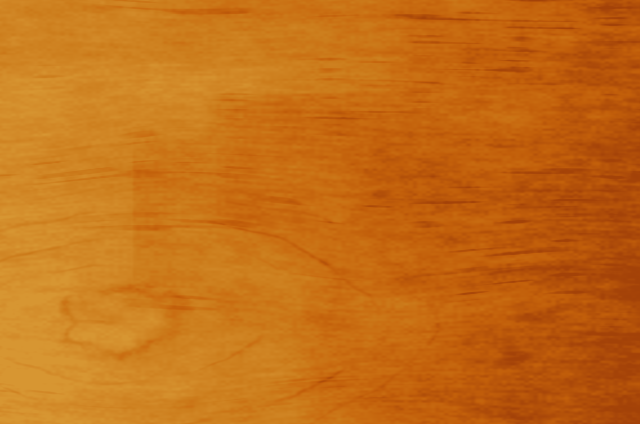
This texture is drawn by a Shadertoy shader. Its source:

```glsl
// Warm amber wood board with fine horizontal grain, soft seams and a pale knot.

const vec3 RAMP[6] = vec3[6](
    vec3(0.68, 0.295, 0.035), vec3(0.76, 0.37, 0.04), vec3(0.79, 0.43, 0.07),
    vec3(0.80, 0.49, 0.11), vec3(0.82, 0.53, 0.15), vec3(0.84, 0.58, 0.19));
const vec2 KNOT_CENTER = vec2(0.29, 0.245);
const vec2 KNOT_RADIUS = vec2(0.145, 0.080);
const float RING_SQUASH = 0.42;
const float RING_SPACING = 0.055;
const float FINE_GRAIN = 0.12;
const float SPECKLE = 0.13;
const float BROAD_GRAIN = 0.30;
const float MOTTLE = 0.22;
const float STREAK_DEPTH = 0.21;
const float RING_DEPTH = 0.19;
const float KNOT_DEPTH = 0.27;

float hash(vec2 p) {
    return fract(sin(dot(p, vec2(12.9898, 78.233))) * 43758.5453);
}

float noise(vec2 p) {
    vec2 i = floor(p), f = fract(p);
    f = f * f * (3.0 - 2.0 * f);
    return mix(mix(hash(i), hash(i + vec2(1, 0)), f.x),
               mix(hash(i + vec2(0, 1)), hash(i + vec2(1, 1)), f.x), f.y);
}

float fbm(vec2 p) {
    float sum = 0.0, amp = 0.5;
    for (int i = 0; i < 4; i++) {
        sum += amp * noise(p);
        p = p * 2.03 + 17.3;
        amp *= 0.5;
    }
    return sum / 0.9375;
}

float bell(float x) { return exp(-x * x); }

// Height along the grain, bulging around the knot
float grainHeight(vec2 p) {
    vec2 q = p - KNOT_CENTER;
    float bulge = 0.45 * exp(-q.x * q.x / 0.16 - q.y * q.y / 0.06);
    return KNOT_CENTER.y + q.y * (1.0 - bulge) + 0.05 * (noise(p * vec2(2.2, 3.0)) - 0.5);
}

// Broad light: pale at lower left, deep at lower right, with veneer seams
float boardTone(vec2 p, float u) {
    float tone = 0.90 - 0.82 * u + 0.20 * (0.5 - p.y) * (1.0 - 1.6 * u);
    float rise = p.y - 0.045 * p.x;
    tone += 0.15 * bell((rise - 0.79) / 0.055) * smoothstep(1.15, 0.55, p.x);
    float panel = smoothstep(0.46, 0.56, p.x) * smoothstep(1.25, 0.75, p.x);
    tone -= 0.13 * panel * smoothstep(0.752, 0.742, rise) * smoothstep(0.35, 0.65, p.y);
    float seam = smoothstep(0.309, 0.318, p.x) * smoothstep(0.60, 0.32, p.x);
    tone -= 0.13 * seam * smoothstep(0.31, 0.36, p.y) * smoothstep(0.72, 0.60, p.y);
    return tone;
}

// Short thin dark fibres and a few long lines
float streakTone(vec2 p, float h) {
    float fibre = smoothstep(0.66, 0.95, noise(vec2(p.x * 9.0 + 31.0, h * 120.0)));
    fibre *= smoothstep(0.35, 0.75, noise(vec2(p.x * 2.5, h * 12.0 + 50.0)));
    float pencil = bell((noise(vec2(p.x * 1.3 + 7.0, h * 13.0)) - 0.5) / 0.035);
    pencil *= smoothstep(0.50, 0.80, noise(vec2(p.x * 4.0 + 5.0, h * 24.0 + 80.0)));
    return -STREAK_DEPTH * (fibre + 0.7 * pencil);
}

// Fine fibres, pore speckle, broad bands and soft mottle
float grainTone(vec2 p, float h) {
    float fine = noise(vec2(p.x * 14.0, h * 150.0)) + noise(vec2(p.x * 30.0, h * 85.0 + 9.0)) - 1.0;
    float speckle = noise(vec2(p.x * 95.0, p.y * 170.0)) - 0.5;
    float broad = fbm(vec2(p.x * 1.8 + 4.0, h * 15.0)) - 0.5;
    float mottle = fbm(p * vec2(9.0, 8.0) + 70.0) - 0.5;
    return FINE_GRAIN * fine + SPECKLE * speckle + BROAD_GRAIN * broad + MOTTLE * mottle;
}

// Faint pointed rings stretched along the grain
float ringTone(vec2 q) {
    float radius = length(vec2(q.x * RING_SQUASH, q.y)) + 0.045 * (fbm(q * vec2(4.0, 7.0) + 8.0) - 0.5);
    float offset = abs(fract(radius / RING_SPACING) - 0.5) * RING_SPACING;
    float line = bell(offset / 0.0032);
    float broken = smoothstep(0.35, 0.65, noise(q * vec2(7.0, 13.0) + 23.0));
    float reach = smoothstep(0.07, 0.11, radius) * smoothstep(0.36, 0.24, radius);
    return -RING_DEPTH * line * broken * reach;
}

// Pale heart with a patchy brown rim
float knotTone(vec2 q) {
    float wobble = 0.75 * (fbm(q * vec2(15.0, 20.0) + 3.0) - 0.5);
    float radius = length(q / KNOT_RADIUS) + wobble;
    float side = smoothstep(0.02, 0.12, q.x);
    float rim = bell((radius - 0.92) / mix(0.12, 0.24, side));
    float patches = smoothstep(0.25, 0.70, noise(q * 26.0 + 41.0));
    float heart = smoothstep(0.95, 0.45, radius);
    return 0.10 * heart - KNOT_DEPTH * rim * mix(0.15 + 0.85 * patches, 0.85, side);
}

vec3 woodColor(float tone) {
    float x = clamp((tone - 0.07) / 0.18, -0.5, 5.2);
    int i = int(clamp(floor(x), 0.0, 4.0));
    return mix(RAMP[i], RAMP[i + 1], x - float(i));
}

void mainImage(out vec4 fragColor, in vec2 fragCoord) {
    vec2 p = fragCoord / iResolution.y;
    float u = fragCoord.x / iResolution.x;
    vec2 q = p - KNOT_CENTER;
    float h = grainHeight(p);
    float tone = boardTone(p, u) + grainTone(p, h) + streakTone(p, h);
    tone += ringTone(q) + knotTone(q);
    fragColor = vec4(woodColor(max(tone, 0.35 * tone)), 1.0);
}
```
